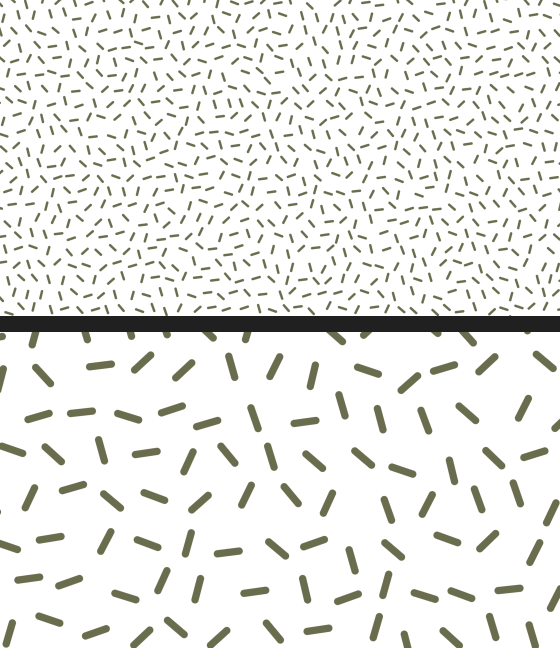
Top, the full canvas; bottom, a detail of the centre.
Give the GLSL for this pattern, as a Shadertoy shader.

```glsl
// Scattered olive dashes in many directions on a white ground.

const vec3  GROUND      = vec3(1.0);
const vec3  INK         = vec3(0.415, 0.425, 0.305);
const float ROWS        = 21.6;   // cells per canvas height
const float HALF_LENGTH = 0.25;   // dash core, in cells
const float RADIUS      = 0.083;  // half the dash thickness, in cells
const float JITTER      = 0.64;   // full range of random shift, in cells
const float PUSH        = 0.45;   // how strongly close neighbours part
const float EDGE        = 0.7;    // edge softness, in output pixels

// Dash directions in degrees, with a slight random wobble
const int   DIRECTIONS = 10;
const float ANGLES[DIRECTIONS] = float[](
    -75.0, -71.0, -49.0, -42.0, -19.0, 8.0, 18.0, 42.0, 64.0, 75.0);
const float WOBBLE = 4.0;

// Integer hash of a cell, giving two values in 0..1
vec2 hash2(vec2 cell) {
    uvec2 v = uvec2(ivec2(cell) + 4096) * 1664525u + 1013904223u;
    v.x += v.y * 1664525u;
    v.y += v.x * 1664525u;
    v ^= v >> 16u;
    v.x += v.y * 1664525u;
    v.y += v.x * 1664525u;
    v ^= v >> 16u;
    return vec2(v & 65535u) / 65535.0;
}

// Odd rows are staggered by half a cell
float rowShift(float row) {
    return 0.5 * mod(row, 2.0);
}

vec2 jitteredCenter(vec2 cell) {
    vec2 middle = cell + vec2(0.5 + rowShift(cell.y), 0.5);
    return middle + JITTER * (hash2(cell) - 0.5);
}

// Move a center away from neighbours that lie too close
vec2 spacedCenter(vec2 cell) {
    vec2 center = jitteredCenter(cell);
    vec2 shift = vec2(0.0);
    for (int y = -1; y <= 1; y++)
    for (int x = -1; x <= 1; x++) {
        if (x == 0 && y == 0) continue;
        vec2 away = center - jitteredCenter(cell + vec2(x, y));
        float gap = max(length(away), 0.001);
        shift += away / gap * max(1.0 - gap, 0.0);
    }
    return center + PUSH * shift;
}

vec2 dashDirection(vec2 cell) {
    vec2 rnd = hash2(cell + vec2(517.0, 291.0));
    int pick = min(int(rnd.x * float(DIRECTIONS)), DIRECTIONS - 1);
    float angle = radians(ANGLES[pick] + WOBBLE * (rnd.y - 0.5));
    return vec2(cos(angle), sin(angle));
}

// Distance to a round-ended dash
float dashDistance(vec2 p, vec2 dir) {
    float along = clamp(dot(p, dir), -HALF_LENGTH, HALF_LENGTH);
    return length(p - along * dir) - RADIUS;
}

void mainImage(out vec4 fragColor, in vec2 fragCoord) {
    float pixel = ROWS / iResolution.y;
    vec2 p = fragCoord * pixel;

    // Nearest dash among the surrounding cells
    float dist = 10.0;
    for (int y = -1; y <= 1; y++) {
        float row = floor(p.y) + float(y);
        float column = floor(p.x - rowShift(row));
        for (int x = -1; x <= 1; x++) {
            vec2 cell = vec2(column + float(x), row);
            vec2 offset = p - spacedCenter(cell);
            dist = min(dist, dashDistance(offset, dashDirection(cell)));
        }
    }

    float ink = 1.0 - smoothstep(-EDGE * pixel, EDGE * pixel, dist);
    fragColor = vec4(mix(GROUND, INK, ink), 1.0);
}
```
